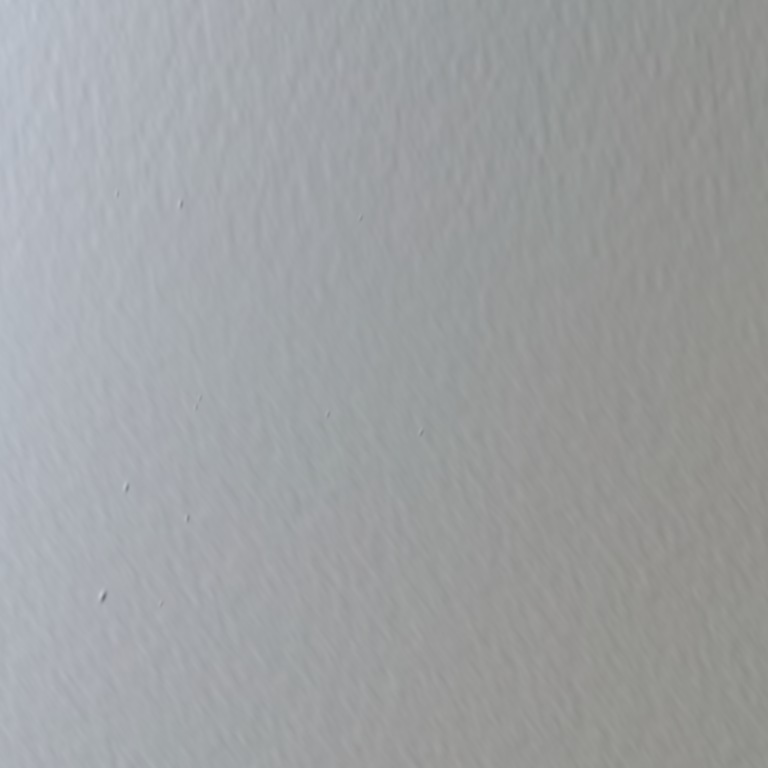
Give the GLSL for this texture, as a Shadertoy shader.

```glsl
const vec3 SHADE_COLOR = vec3(0.560, 0.571, 0.569);
const vec3 LIGHT_COLOR = vec3(0.722, 0.746, 0.782);
const vec3 WARM_TINT = vec3(0.012, 0.001, -0.012);
const float FALLOFF = 1.6;          // how fast the light fades to the right
const float GRAIN_SCALE = 72.0;     // paint bumps across the canvas
const float GRAIN_CONTRAST = 0.034;
const float BLOTCH_CONTRAST = 0.012;
const float PIT_LEAN = 0.30;
const float PIT_SIZE = 0.0100;      // half length of the largest pit
const float PIT_DEPTH = 0.24;
const int PIT_COUNT = 11;

float hash(vec2 p) {
    return fract(sin(dot(p, vec2(127.1, 311.7))) * 43758.5453);
}

float noise(vec2 p) {
    vec2 cell = floor(p);
    vec2 f = fract(p);
    f = f * f * f * (f * (f * 6.0 - 15.0) + 10.0);
    float low = mix(hash(cell), hash(cell + vec2(1.0, 0.0)), f.x);
    float high = mix(hash(cell + vec2(0.0, 1.0)), hash(cell + vec2(1.0)), f.x);
    return mix(low, high, f.y);
}

mat2 rotation(float angle) {
    float c = cos(angle);
    float s = sin(angle);
    return mat2(c, -s, s, c);
}

// Roller marks: upright strokes above, slanted dimples below
float paintHeight(vec2 uv) {
    vec2 p = uv * GRAIN_SCALE;
    vec2 upright = rotation(0.12) * p * vec2(1.25, 0.50);
    vec2 slanted = rotation(0.65) * p * vec2(1.0, 0.85);
    slanted.x *= 1.35;
    slanted.y *= 0.70;
    float strokes = noise(upright + 11.0) + 0.45 * noise(upright * 2.1 + 47.0);
    float dimples = noise(slanted + 83.0) + 0.45 * noise(slanted * 1.9 + 29.0);
    return mix(dimples, strokes, smoothstep(0.35, 0.85, uv.y));
}

// Side light turns the slope of the paint into soft shading
float paintRelief(vec2 uv) {
    vec2 lightStep = vec2(-0.0035, 0.0015);
    return paintHeight(uv - lightStep) - paintHeight(uv + lightStep);
}

// Leaning pits: a dark hollow with a lit rim on its left
float pits(vec2 uv) {
    float shade = 0.0;
    for (int i = 0; i < PIT_COUNT; i++) {
        float id = float(i);
        vec2 spot = vec2(hash(vec2(id, 3.7)), hash(vec2(id, 9.2)));
        vec2 center = mix(vec2(0.04, 0.12), vec2(0.56, 0.80), spot);
        float rank = 1.0 / (1.0 + 0.55 * id);
        float size = PIT_SIZE * mix(0.55, 1.0, rank);
        float lean = PIT_LEAN + 0.35 * (hash(vec2(id, 5.1)) - 0.5);
        vec2 q = rotation(-lean) * (uv - center) / size;
        q.x *= 2.6;
        float hollow = exp(-2.2 * dot(q, q));
        vec2 rimOffset = q + vec2(1.35, -0.15);
        float rim = exp(-2.0 * dot(rimOffset, rimOffset));
        shade += PIT_DEPTH * mix(0.12, 1.0, rank) * (0.45 * rim - hollow);
    }
    return shade;
}

void mainImage(out vec4 fragColor, in vec2 fragCoord) {
    vec2 uv = fragCoord / iResolution.xy;

    // Broad light from the upper left
    float light = pow(1.0 - uv.x, FALLOFF) * mix(0.70, 1.04, uv.y);
    vec3 color = mix(SHADE_COLOR, LIGHT_COLOR, light);
    color += WARM_TINT * smoothstep(0.5, 1.4, uv.x + 0.6 * (1.0 - uv.y));

    // Faint green and pink clouds
    float blotch = noise(uv * 7.0 + 5.0) + 0.6 * noise(uv * 19.0 + 31.0) - 0.8;
    color += BLOTCH_CONTRAST * blotch * vec3(0.6, -0.4, 0.1);

    // Paint surface
    color += GRAIN_CONTRAST * paintRelief(uv) + pits(uv);
    fragColor = vec4(clamp(color, 0.0, 1.0), 1.0);
}
```
